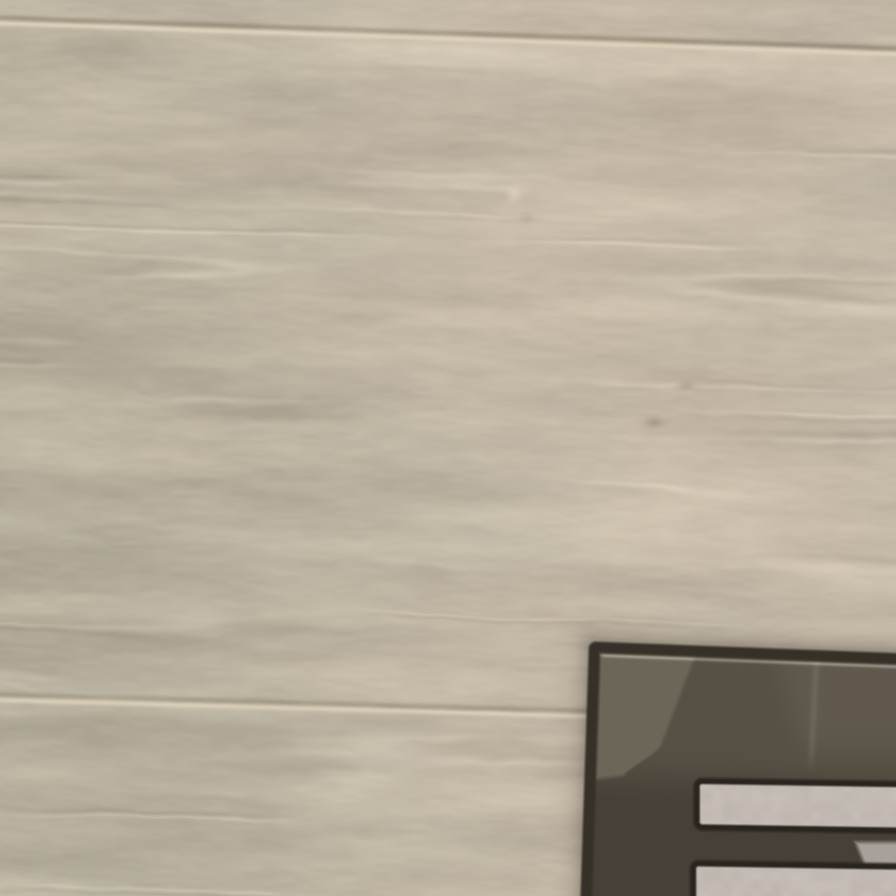
Give the GLSL for this texture, as a WebGL 1 fragment shader.

```glsl
precision highp float;
uniform vec2 u_resolution;

const vec3 WALL_LEFT = vec3(0.715, 0.685, 0.615);
const vec3 WALL_RIGHT = vec3(0.772, 0.724, 0.655);
const vec3 SEAM_LIGHT = vec3(0.88, 0.835, 0.745);
const vec3 PANEL_DARK = vec3(0.275, 0.250, 0.215);
const vec3 PANEL_MID = vec3(0.340, 0.312, 0.268);
const vec3 PANEL_SHEEN = vec3(0.425, 0.400, 0.345);
const vec3 FRAME = vec3(0.215, 0.190, 0.155);
const vec3 KEY = vec3(0.765, 0.735, 0.705);
const float TILT = 0.033;
const float GRAIN = 0.19;
const float VEIN = 0.045;

float hash(vec2 p) {
  return fract(sin(dot(p, vec2(127.1, 311.7))) * 43758.5453);
}

float noise(vec2 p) {
  vec2 i = floor(p), f = fract(p);
  f = f * f * (3.0 - 2.0 * f);
  return mix(mix(hash(i), hash(i + vec2(1.0, 0.0)), f.x),
             mix(hash(i + vec2(0.0, 1.0)), hash(i + 1.0), f.x), f.y);
}

// Horizontal streaks, finer with each octave
float streaks(vec2 p) {
  float sum = 0.0, amp = 0.5;
  vec2 scale = vec2(2.5, 24.0);
  for (int i = 0; i < 5; i++) {
    sum += amp * (noise(p * scale + float(i) * 17.3) - 0.5);
    scale *= vec2(2.1, 1.75);
    amp *= 0.68;
  }
  return sum;
}

// Coverage of the side where d is negative
float fill(float d, float soft) {
  return 1.0 - smoothstep(-soft, soft, d);
}

float spot(vec2 p, vec2 center, vec2 size) {
  vec2 d = (p - center) / size;
  return exp(-dot(d, d));
}

float box(vec2 p, vec2 lo, vec2 hi, float r) {
  vec2 d = abs(p - 0.5 * (lo + hi)) - 0.5 * (hi - lo) + r;
  return length(max(d, 0.0)) + min(max(d.x, d.y), 0.0) - r;
}

vec3 wall(vec2 p) {
  vec3 col = mix(WALL_LEFT, WALL_RIGHT, smoothstep(-0.1, 0.75, p.x + 0.25 * (p.y - 0.5)));
  float topSeam = p.y - (0.974 - 0.034 * p.x);
  float lowSeam = p.y - (0.219 - 0.028 * p.x);
  float tile = step(0.0, topSeam) - step(lowSeam, 0.0);

  // Grain follows the tilt and wavers slightly
  vec2 q = vec2(p.x, p.y + TILT * p.x) + vec2(tile * 3.7, 0.0);
  q.y += 0.006 * (noise(q * vec2(9.0, 14.0)) - 0.5) + 0.003 * (noise(q * vec2(34.0, 30.0)) - 0.5);
  float contrast = mix(1.1, 0.8, p.x);
  col *= 1.0 + GRAIN * contrast * streaks(q);

  // Thin pale veins and their dark undersides
  float patches = smoothstep(0.45, 0.8, noise(q * vec2(4.0, 20.0) + 41.0));
  float v = noise(q * vec2(2.0, 38.0) + 9.0) - 0.5;
  col += VEIN * patches * (exp(-v * v * 160.0) - 0.8 * exp(-pow(v + 0.2, 2.0) * 160.0));
  col += 0.018 * (noise(q * vec2(55.0, 210.0)) - 0.5);
  col += vec3(0.012, -0.002, -0.004) * (noise(q * vec2(5.0, 12.0) + 73.0) - 0.5);

  // Small blemishes
  col += 0.07 * spot(p, vec2(0.574, 0.782), vec2(0.008, 0.007));
  col -= 0.05 * spot(p, vec2(0.588, 0.756), vec2(0.009, 0.006));
  col -= 0.10 * spot(p, vec2(0.730, 0.529), vec2(0.010, 0.005));
  col -= 0.08 * spot(p, vec2(0.766, 0.570), vec2(0.009, 0.004));

  // Seams: pale edge over a soft shadow
  col = mix(col, SEAM_LIGHT, 0.85 * exp(-pow(topSeam / 0.0032, 2.0)));
  col -= 0.13 * exp(-pow((topSeam - 0.006) / 0.0035, 2.0));
  col = mix(col, SEAM_LIGHT, 0.75 * exp(-pow(lowSeam / 0.0032, 2.0)));
  col -= 0.09 * exp(-pow((lowSeam - 0.006) / 0.0035, 2.0));
  return col;
}

vec3 panel(vec2 p, vec2 q, float edge, float px) {
  // Glossy face with blurred reflections
  vec3 col = mix(PANEL_DARK, PANEL_MID, smoothstep(0.10, 0.17, q.y));
  float slant = p.x - (0.727 + 0.38 * (p.y - 0.14) + 0.03 * smoothstep(0.17, 0.13, p.y) * -1.0);
  float floorLine = 0.131 + 0.13 * (p.x - 0.67) - p.y;
  col = mix(col, PANEL_SHEEN, fill(max(slant, floorLine), 0.004));
  col += 0.05 * exp(-pow((p.x - 0.908 - 0.05 * (p.y - 0.2)) / 0.004, 2.0)) * smoothstep(0.13, 0.17, p.y);
  col += 0.035 * smoothstep(0.86, 0.91, p.x + 0.25 * (p.y - 0.2)) * smoothstep(0.13, 0.2, p.y);
  col = mix(col, KEY * 0.86, fill(max(0.955 + 0.4 * (0.06 - p.y) - p.x, abs(p.y - 0.047) - 0.013), 0.004));

  // Pale keys in dark recesses
  for (int i = 0; i < 2; i++) {
    float drop = float(i);
    vec2 k = p + vec2(0.004 * drop, 0.016 * (p.x - 0.78));
    float d = box(k, vec2(0.781, 0.080 - 0.14 * drop), vec2(1.2, 0.125 - 0.092 * drop), 0.003);
    col = mix(col, FRAME * 0.75, fill(d - 0.007, 0.002 + px));
    col = mix(col, KEY * (0.97 + 0.05 * noise(p * 90.0)), fill(d, 0.0012 + px));
  }

  // Dark rim and bright bevel
  col = mix(FRAME, col, fill(edge + 0.013, 0.002 + px));
  float bevel = exp(-pow((q.y - 0.269) / 0.0022, 2.0)) * smoothstep(0.666, 0.676, p.x);
  return col + 0.20 * bevel;
}

void main() {
  vec2 p = gl_FragCoord.xy / u_resolution;
  float px = 0.7 / min(u_resolution.x, u_resolution.y);
  vec2 q = vec2(p.x - 0.033 * p.y, p.y + 0.038 * (p.x - 0.658));
  float edge = box(q, vec2(0.648, -0.5), vec2(1.5, 0.284), 0.008);
  vec3 col = wall(p);
  col *= 1.0 - 0.24 * exp(-max(edge, 0.0) / 0.011);
  col = mix(col, panel(p, q, edge, px), fill(edge, 0.0015 + px));
  gl_FragColor = vec4(clamp(col, 0.0, 1.0), 1.0);
}
```
